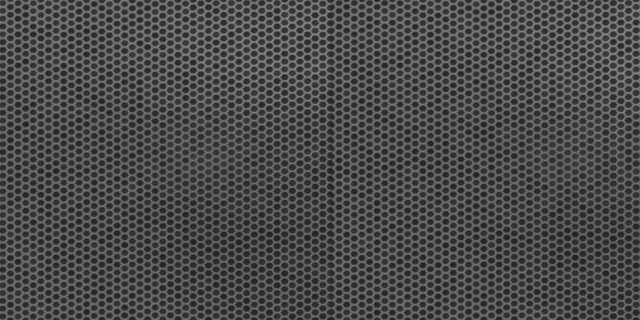
A Shadertoy shader for this texture:

```glsl
// Dark perforated metal mesh: staggered hexagonal holes in two softly lit panels.
const float COLUMNS = 84.0;        // hole columns across the canvas
const float ROWS = 41.0;           // holes down each column
const float SEAM = 0.518;          // where the second panel starts
const float PANEL = 0.573;         // panel width, as a share of the canvas
const float HOLE_RADIUS = 0.375;   // in units of the vertical pitch
const float EDGE_SOFTNESS = 0.12;
const float ROUNDNESS = 0.5;       // 0 = hexagon, 1 = circle
const float WEAR = 0.05;           // brightness change from hole to hole
const float BEND = 0.08;           // unevenness of the rows
const float BROAD_LIGHT = 0.45;    // strength of the large light and shade
const float HOLE_SHADE = 0.175;
const float WEB_SHADE = 0.41;
const float RIM_LIGHT = 0.14;
const vec2 HEX_STEP = vec2(1.7320508, 1.0);

float hash(vec2 p) {
    return fract(sin(dot(p, vec2(27.17, 61.73))) * 4375.85);
}

// Soft elliptical pool of light.
float glow(vec2 p, vec2 center, vec2 size) {
    vec2 d = (p - center) / size;
    return exp(-dot(d, d));
}

// Offset from the nearest hole centre in the staggered grid.
vec2 nearestHole(vec2 p) {
    vec2 a = mod(p, HEX_STEP) - 0.5 * HEX_STEP;
    vec2 b = mod(p - 0.5 * HEX_STEP, HEX_STEP) - 0.5 * HEX_STEP;
    return dot(a, a) < dot(b, b) ? a : b;
}

// Rounded flat-topped hexagon; the cell border is at 0.5.
float holeDistance(vec2 p) {
    vec2 q = abs(p);
    float hexagon = max(q.y, dot(q, vec2(0.8660254, 0.5)));
    return mix(hexagon, length(p), ROUNDNESS);
}

// Slow uneven tone made of layered sines.
float unevenness(vec2 p) {
    float sum = 0.0;
    float weight = 0.5;
    for (int i = 0; i < 4; i++) {
        sum += weight * sin(p.x + 1.7 * sin(p.y)) * cos(p.y * 0.8);
        p = mat2(1.5, 1.1, -1.1, 1.5) * p + 1.3;
        weight *= 0.55;
    }
    return sum;
}

void mainImage(out vec4 fragColor, in vec2 fragCoord) {
    vec2 uv = fragCoord / iResolution.xy;
    float panelIndex = floor((uv.x - SEAM) / PANEL);
    vec2 panel = vec2(fract((uv.x - SEAM) / PANEL), uv.y);

    // Grid, measured in vertical pitches
    vec2 grid = vec2(panel.x * PANEL * COLUMNS * 0.8660254, uv.y * ROWS);
    grid.y += BEND * sin(panel.x * 9.0 + panel.y * 4.0);
    vec2 local = nearestHole(grid);
    vec2 id = floor((grid - local) * 2.0 + 0.5);
    float random = hash(id + panelIndex * 17.0) - 0.5;

    // Broad light across the panel
    float pool = glow(panel, vec2(0.66, 0.50), vec2(0.17, 0.16));
    float sheen = glow(panel, vec2(0.82, 0.85), vec2(0.33, 0.24));
    float topLight = smoothstep(0.45, 1.0, uv.y);
    float shadow = glow(panel, vec2(0.72, 0.25), vec2(0.28, 0.12))
                 + 0.6 * glow(panel, vec2(0.45, 0.62), vec2(0.16, 0.13));
    float light = 0.19 * topLight + 0.22 * sheen - 0.13 * shadow
                + 0.05 * unevenness(panel * vec2(5.0, 4.0));
    light = 1.0 + BROAD_LIGHT * light;

    // Hole mask, thinner web toward the lit side
    float pixel = ROWS / iResolution.y;
    float soft = max(EDGE_SOFTNESS, 0.6 * pixel);
    float radius = HOLE_RADIUS + 0.02 * smoothstep(0.3, 0.9, panel.x);
    float d = holeDistance(local) - radius;
    float web = smoothstep(-soft, soft, d);

    // Shaded floor and the lit lower rim of each hole
    float facing = dot(local, normalize(vec2(0.35, -1.0))) / 0.5;
    float hole = HOLE_SHADE + 0.03 * pool + 0.02 * facing + WEAR * random;
    float rim = exp(-d * d / 0.012) * max(facing, 0.0);
    float metal = WEB_SHADE + 0.025 * random - 0.01 * pool;
    float shade = mix(hole, metal, web) * light;
    shade += RIM_LIGHT * rim * (0.5 + 0.4 * sheen + 0.15 * topLight);

    // Narrow dark joint between the panels
    float joint = 1.0 - smoothstep(0.0, 0.003, abs(uv.x - SEAM));
    shade *= 1.0 - 0.18 * joint;

    fragColor = vec4(vec3(clamp(shade, 0.0, 1.0)), 1.0);
}
```
